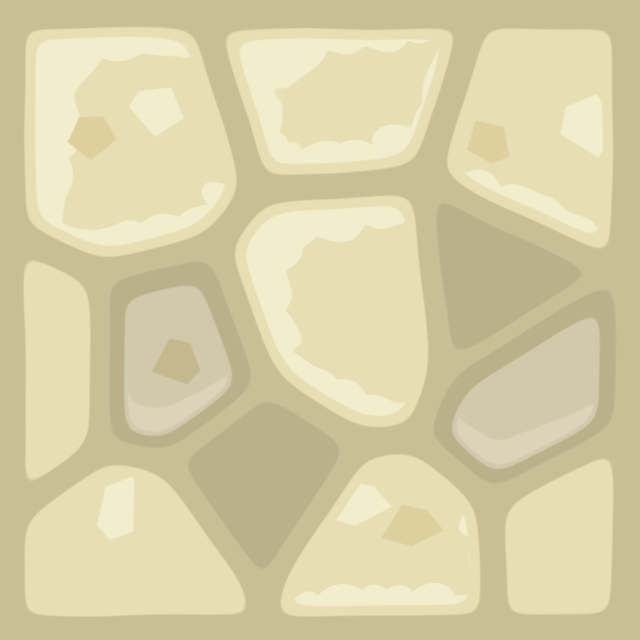
Reproduce this texture procedurally as a Shadertoy shader.

```glsl
// Flat cartoon paving: rounded cream and grey stones set in tan mortar.
// A weighted Voronoi diagram over brick-like rows gives the stone outlines;
// glints are the gap between a stone and its shifted copy, chips are polygons.

const int STONES = 12;
const float INSET = 0.036;

float hash(float n) {
    return fract(sin(n * 12.9898) * 4375.85);
}

vec2 gradient(vec2 cell) {
    float a = 6.2832 * hash(cell.x + 57.0 * cell.y);
    return vec2(cos(a), sin(a));
}

float gradientNoise(vec2 p) {
    vec2 i = floor(p), f = p - i, u = f * f * (3.0 - 2.0 * f);
    vec2 e = vec2(0.0, 1.0);
    float low = mix(dot(gradient(i), f), dot(gradient(i + e.yx), f - e.yx), u.x);
    float high = mix(dot(gradient(i + e), f - e), dot(gradient(i + 1.0), f - 1.0), u.x);
    return mix(low, high, u.y);
}

// Centre (xy) and weight (z): rows of 3, 4 and 3 stones, then 2 sunken patches
vec3 stoneSeed(int i) {
    float n = float(i);
    float lift = i % 3 == 2 ? 0.1 : 0.0;
    if (i < 3) return vec3(0.23 + 0.36 * n, 0.15, 0.0);
    if (i < 7) return vec3(0.03 + 0.26 * (n - 3.0), 0.41 + lift, 0.15 * lift);
    if (i < 10) return vec3(0.2 + 0.33 * (n - 7.0), 0.77 + lift, 0.0);
    return vec3(vec2(0.40, 0.27) + vec2(0.34, 0.26) * (n - 10.0), 0.0);
}

float power(vec2 p, vec3 seed) {
    vec2 q = p - seed.xy;
    return dot(q, q) - seed.z;
}

// Distance to the border of one cell, with corners rounded by a smooth minimum
float edgeDistance(vec2 p, int id) {
    const float ROUND = 0.012;
    vec3 own = stoneSeed(id);
    vec2 low = exp((0.018 - p) / ROUND), high = exp((p - 0.975) / ROUND);
    float sum = low.x + low.y + high.x + high.y;
    for (int i = 0; i < STONES; i++) {
        if (i == id) continue;
        vec3 other = stoneSeed(i);
        float d = (power(p, other) - power(p, own)) / (2.0 * distance(own.xy, other.xy));
        sum += exp(-d / ROUND);
    }
    return -ROUND * log(sum);
}

// Irregular five-sided chip, positive inside
float chip(vec2 q, float size, float seed) {
    float d = -1.0;
    for (int k = 0; k < 5; k++) {
        float n = seed + float(k);
        float a = 1.2566 * (float(k) + 0.6 * hash(n));
        d = max(d, dot(q, vec2(cos(a), sin(a))) - size * (0.65 + 0.6 * hash(n + 9.0)));
    }
    return -d;
}

float fill(float d) {
    return smoothstep(-0.002, 0.002, d);
}

void mainImage(out vec4 fragColor, in vec2 fragCoord) {
    vec2 p = fragCoord / iResolution.xy;
    p += 0.008 * vec2(gradientNoise(p * 6.0), gradientNoise(p * 6.0 + 31.0));

    // Which stone owns this point
    int id = 0;
    for (int i = 1; i < STONES; i++)
        if (power(p, stoneSeed(i)) < power(p, stoneSeed(id))) id = i;
    float n = float(id);
    vec2 q = p - stoneSeed(id).xy;
    float edge = edgeDistance(p, id);

    bool sunken = id >= 10;
    bool grey = id == 4 || id == 6;
    bool chipped = id == 0 || id == 1 || id == 7 || id == 9;

    vec3 mortar = vec3(0.79, 0.75, 0.59);
    vec3 shade = vec3(0.73, 0.69, 0.54);
    vec3 face = grey ? vec3(0.82, 0.79, 0.67) : vec3(0.905, 0.87, 0.705);
    vec3 glint = grey ? vec3(0.86, 0.83, 0.73) : vec3(0.95, 0.93, 0.80);
    vec3 tan_ = grey ? vec3(0.77, 0.72, 0.56) : vec3(0.87, 0.81, 0.62);

    // Mortar, sunken patches, and stone bodies with a shadow around grey ones
    vec3 color = mortar;
    if (sunken || grey) color = mix(color, shade, fill(edge - 0.012));
    float body = grey ? edgeDistance(p + vec2(0.0, 0.008), id) - INSET : edge - 0.02;
    if (!sunken) color = mix(color, face, fill(body));

    // Jagged glints along the lower and upper-left rims
    float inner = grey ? body - 0.006 : edge - INSET;
    float jag = grey ? 0.0 : 0.06 * (abs(gradientNoise(p * 14.0)) - 0.2);
    if (grey || id == 1 || (id >= 5 && !sunken)) {
        float lower = INSET - edgeDistance(p + vec2(0.02 * sin(n), -0.04), id);
        lower += jag - 0.12 * abs(q.x);
        color = mix(color, glint, fill(min(inner, lower)));
    }
    if (id == 5 || id == 7 || id == 8) {
        float upper = INSET - edgeDistance(p + vec2(-0.07, 0.04), id);
        upper += jag + 0.2 * dot(q, vec2(-0.7, 0.7)) - 0.02;
        color = mix(color, glint, fill(min(inner, upper)));
    }

    // Pale and tan chips on opposite sides of the stone
    float a = 2.3 - 0.2 * n;
    vec2 offset = 0.07 * vec2(cos(a), sin(a));
    if (chipped) color = mix(color, glint, fill(min(inner, chip(q - offset, 0.036, n * 7.0))));
    if (id == 4 || (chipped && id > 0))
        color = mix(color, tan_, fill(min(inner, chip(q - offset * vec2(-1.5, 0.4), 0.032, n * 5.0 + 2.0))));

    fragColor = vec4(color, 1.0);
}
```
